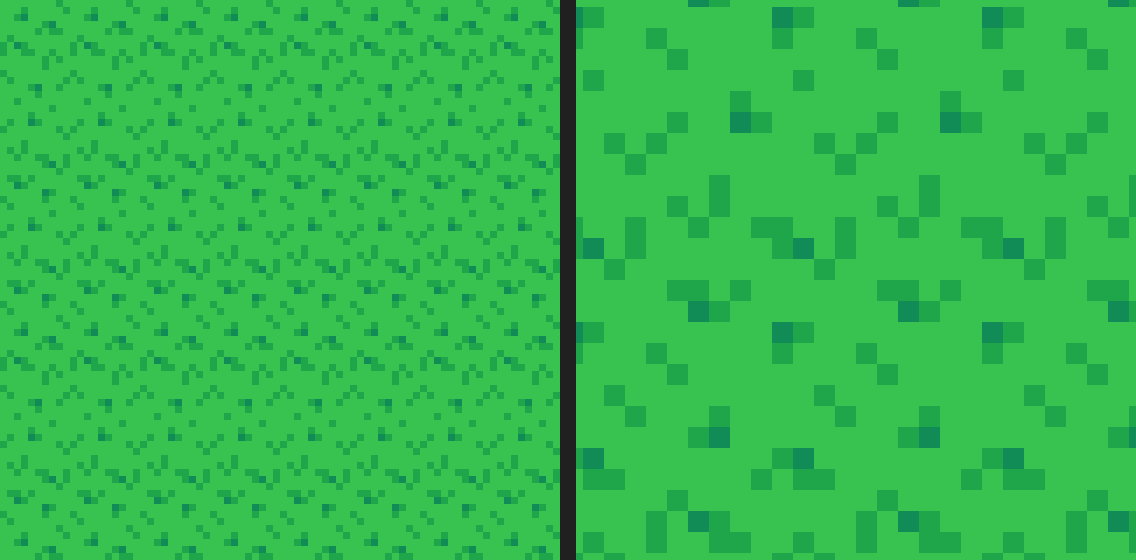
Left, the full canvas; right, a detail of the centre.
A WebGL 1 fragment shader for this texture:

```glsl
precision highp float;
// Blocky pixel grass: a 10 x 15 cell tile of V-shaped blades and dark-rooted
// clumps, repeated 8 times across; some bands of tiles are turned half round.
// Each pixel blends the cells it covers, so cell edges stay smooth.

uniform vec2 u_resolution;

#define CELLS 80.0              // cells along the canvas height
#define TILE vec2(10.0, 15.0)   // cells in one tile
#define TURN_RATE 0.37          // phase step from one band to the next
#define TURN_WIDTH 0.2          // phase range in which a band is turned
#define GRASS vec3(0.22, 0.76, 0.31)
#define BLADE vec3(0.12, 0.65, 0.29)
#define ROOT vec3(0.07, 0.55, 0.34)

// Cell offset from an anchor, wrapped sideways across the tile edge
vec2 offsetFrom(vec2 cell, vec2 anchor) {
  vec2 d = cell - anchor;
  float halfWidth = 0.5 * TILE.x;
  d.x = floor(mod(d.x + halfWidth + 0.5, TILE.x)) - halfWidth;
  return d;
}

// 1 inside an inclusive block of cells
float block(vec2 d, vec2 lo, vec2 hi) {
  vec2 inside = step(lo - 0.5, d) * step(d, hi + 0.5);
  return inside.x * inside.y;
}

// Diagonal legs rising from a low tip, with an upright stem on the right end
float vee(vec2 cell, vec2 tip, float left, float right, float stem) {
  vec2 d = offsetFrom(cell, tip);
  float legs = block(vec2(d.x, d.y + abs(d.x)), vec2(-left, 0.0), vec2(right, 0.0));
  float upright = block(d, vec2(right, -right - stem), vec2(right, -right));
  return max(legs, upright);
}

// Dark root (2) with a light cell (1) beside it and one above or below
float clump(vec2 cell, vec2 root, vec2 dir) {
  vec2 d = offsetFrom(cell, root);
  vec2 none = vec2(0.0);
  vec2 side = vec2(dir.x, 0.0);
  vec2 rise = vec2(0.0, dir.y);
  float light = max(block(d - side, none, none), block(d - rise, none, none));
  return max(light, 2.0 * block(d, none, none));
}

// Two cells side by side
float ledge(vec2 cell, vec2 start) {
  return block(offsetFrom(cell, start), vec2(0.0), vec2(1.0, 0.0));
}

// Shade level of a tile cell: 0 grass, 1 blade, 2 root; rows count downward
float tileShade(vec2 c) {
  float s = vee(c, vec2(7.0, 0.0), 0.0, 0.0, 0.0);
  s = max(s, vee(c, vec2(9.0, 4.0), 1.0, 2.0, 0.0));
  s = max(s, vee(c, vec2(2.0, 7.0), 1.0, 1.0, 1.0));
  s = max(s, vee(c, vec2(8.0, 9.0), 1.0, 1.0, 1.0));
  s = max(s, vee(c, vec2(3.0, 11.0), 1.0, 1.0, 0.0));
  s = max(s, vee(c, vec2(1.0, 14.0), 1.0, 0.0, 0.0));
  s = max(s, ledge(c, vec2(5.0, 7.0)));
  s = max(s, ledge(c, vec2(1.0, 10.0)));
  s = max(s, clump(c, vec2(4.0, 2.0), vec2(1.0, -1.0)));
  s = max(s, clump(c, vec2(7.0, 8.0), vec2(-1.0, 0.0)));
  s = max(s, clump(c, vec2(2.0, 11.0), vec2(1.0, -1.0)));
  return max(s, clump(c, vec2(6.0, 12.0), vec2(1.0, 1.0)));
}

// Colour of a cell on the whole canvas
vec3 cellColor(vec2 cell) {
  float band = floor((cell.y + 0.5) / TILE.y);
  vec2 c = floor(mod(cell + 0.5, TILE));
  float phase = abs(fract(band * TURN_RATE + 0.5) - 0.5);
  if (phase < TURN_WIDTH) c = TILE - 1.0 - c;
  float shade = tileShade(c);
  vec3 color = mix(GRASS, BLADE, step(0.5, shade));
  return mix(color, ROOT, step(1.5, shade));
}

void main() {
  // Position in cells, measured from the top left
  vec2 p = vec2(gl_FragCoord.x, u_resolution.y - gl_FragCoord.y);
  float pixel = CELLS / u_resolution.y;
  p *= pixel;

  // Box filter over the cells under this pixel
  vec2 lo = floor(p - 0.5 * pixel);
  vec2 hi = floor(p + 0.5 * pixel);
  vec2 cover = min((p + 0.5 * pixel - hi) / pixel, 1.0);
  vec3 upper = mix(cellColor(lo), cellColor(vec2(hi.x, lo.y)), cover.x);
  vec3 lower = mix(cellColor(vec2(lo.x, hi.y)), cellColor(hi), cover.x);
  gl_FragColor = vec4(mix(upper, lower, cover.y), 1.0);
}
```
